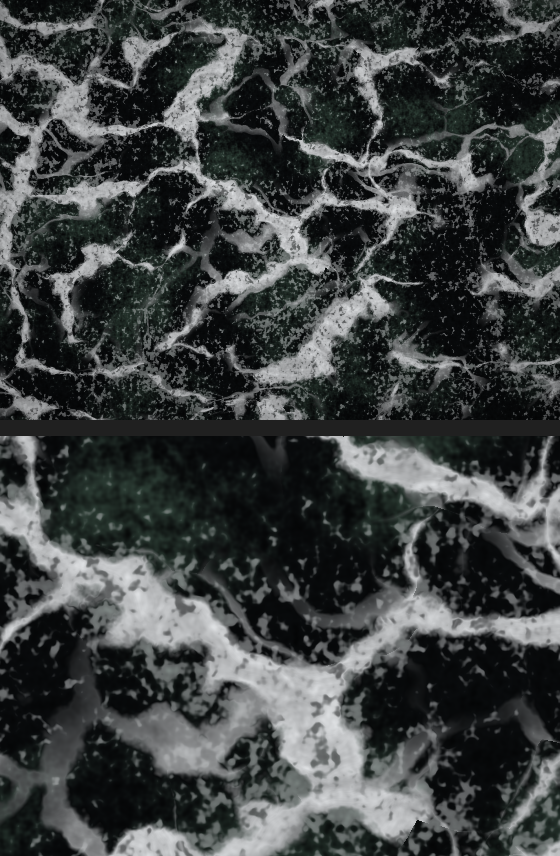
Top: the whole. Bottom: its middle third, enlarged.
Give the GLSL for this texture, as a Shadertoy shader.

```glsl
// Dark green-black marble crossed by a ragged net of white veins and mineral specks.

vec2 hash2(vec2 p) {
    vec3 h = fract(p.xyx * vec3(0.1031, 0.1030, 0.0973));
    h += dot(h, h.yzx + 33.33);
    return fract((h.xx + h.yz) * h.zy);
}

// Gradient noise centred on zero
float noise(vec2 p) {
    vec2 i = floor(p), f = fract(p);
    vec2 u = f * f * (3.0 - 2.0 * f);
    vec2 o = vec2(0.0, 1.0);
    float a = dot(hash2(i) * 2.0 - 1.0, f);
    float b = dot(hash2(i + o.yx) * 2.0 - 1.0, f - o.yx);
    float c = dot(hash2(i + o.xy) * 2.0 - 1.0, f - o.xy);
    float d = dot(hash2(i + o.yy) * 2.0 - 1.0, f - o.yy);
    return mix(mix(a, b, u.x), mix(c, d, u.x), u.y);
}

float fbm(vec2 p) {
    float sum = 0.0, amp = 1.0;
    for (int i = 0; i < 5; i++) {
        sum += amp * noise(p);
        p = mat2(1.6, 1.2, -1.2, 1.6) * p + 17.3;
        amp *= 0.5;
    }
    return sum;
}

float smoothMin(float a, float b, float k) {
    float h = max(k - abs(a - b), 0.0) / k;
    return min(a, b) - h * h * k * 0.25;
}

// Signed distance to the borders of Voronoi cells, each border with its own width
float veinDistance(vec2 p) {
    vec2 cell = floor(p), home = cell, toHome = vec2(0.0);
    float nearest = 9.0;
    for (int y = -1; y <= 1; y++)
    for (int x = -1; x <= 1; x++) {
        vec2 id = cell + vec2(x, y);
        vec2 r = id + 0.05 + 0.9 * hash2(id) - p;
        if (dot(r, r) < nearest) {
            nearest = dot(r, r);
            toHome = r;
            home = id;
        }
    }
    float dist = 1.0;
    for (int y = -2; y <= 2; y++)
    for (int x = -2; x <= 2; x++) {
        if (x == 0 && y == 0) continue;
        vec2 id = home + vec2(x, y);
        vec2 r = id + 0.05 + 0.9 * hash2(id) - p;
        float border = dot(0.5 * (toHome + r), normalize(r - toHome));
        float h = hash2(home + id + 71.0).x;
        dist = smoothMin(dist, border - mix(-0.02, 0.14, h * h), 0.06);
    }
    return dist;
}

void mainImage(out vec4 fragColor, in vec2 fragCoord) {
    vec2 uv = fragCoord / iResolution.xy;
    vec2 p = fragCoord / iResolution.y;

    // Folded rock: bend the plane before laying the veins
    vec2 bend = vec2(fbm(p * 3.0 + 4.0), fbm(p * 3.0 + 31.0));
    vec2 q = p + 0.16 * bend;
    float ragged = fbm(p * 24.0);
    float cloud = fbm(p * 3.5 + 50.0);
    float grain = noise(p * vec2(120.0, 105.0)) + 0.6 * noise(p * 230.0 + 9.0)
                + 0.8 * noise(p * 45.0 + 3.0);

    // Broad veins, swelling and thinning along their way
    float dist = veinDistance(q * vec2(4.3, 6.0) + 2.0) / 5.1;
    dist += 0.02 * noise(p * 6.0 + 20.0);
    float edge = dist + 0.02 * ragged + 0.007 * grain;
    float vein = smoothstep(0.005, -0.004, edge);
    float halo = exp(-22.0 * max(dist, 0.0));

    // Fine cracks that branch off near the broad veins
    vec2 fineQ = (q + 0.05 * bend.yx) * vec2(9.5, 13.0) + 40.0;
    float fineDist = veinDistance(fineQ) / 11.0 + 0.008 * ragged + 0.005 * grain;
    float gate = smoothstep(-0.1, 0.4, noise(p * 4.0 + 12.0) + 0.6 * halo - 0.25);
    float crack = smoothstep(0.004, -0.003, fineDist) * gate;

    // Mineral specks, crowded around veins and in drifting patches
    float speck = smoothstep(0.0, 0.42, grain + 0.5 * halo + 0.65 * cloud - 0.36);

    // Black ground with dull green clouds
    float green = smoothstep(-0.15, 0.45, fbm(p * 5.0 + 80.0) + 0.25 * grain);
    vec3 color = mix(vec3(0.03, 0.037, 0.042), vec3(0.13, 0.18, 0.155), green);
    color *= 1.0 + 0.6 * grain;

    // Pale minerals over the ground
    float tone = 0.71 + 0.16 * fbm(q * vec2(30.0, 55.0)) + 0.12 * grain;
    vec3 pale = tone * vec3(0.99, 1.0, 1.01);
    color = mix(color, pale * 0.8, speck * 0.6);
    color = mix(color, pale * 0.88, crack * 0.8);
    float worn = 1.0 - 0.45 * smoothstep(0.1, 0.5, -grain);
    color = mix(color, pale, vein * worn);

    // Darker towards the corners
    vec2 c = uv - 0.5;
    color *= 1.05 - 0.6 * dot(c, c);
    fragColor = vec4(clamp(color, 0.0, 1.0), 1.0);
}
```
